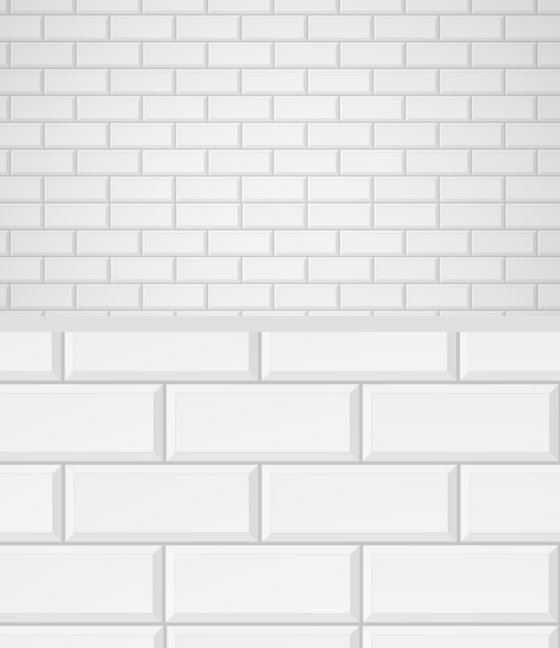
Top, the full canvas; bottom, a detail of the centre.
This texture is drawn by a Shadertoy shader. Its source:

```glsl
// White bevelled wall tiles in running bond, with one course that breaks the
// alternation. Each tile is a mitred box distance: grout, four lit bevels and
// a flat glazed face, under a soft light that fades towards the sides.

const vec2 TILE = vec2(0.2084, 0.0850);   // tile pitch, in canvas heights
const float TOP_JOINT = 0.0465;           // first joint below the top edge
const float EVEN_JOINT = 0.0324;          // first upright joint, even courses
const float ODD_JOINT = 0.1390;           // first upright joint, odd courses
const float SLIP_COURSE = 8.0;            // course that repeats the one above
const float GROUT_HALF = 0.0019;
const float BEVEL = 0.0095;
const float JOINT_JITTER = 0.0024;
const float TONE_JITTER = 0.012;

const vec3 FACE_COLOR = vec3(0.952);
const vec3 GROUT_COLOR = vec3(0.775);
const float LEFT_SHADE = 0.015;
const float RIGHT_SHADE = -0.085;
const float TOP_SHADE = 0.005;
const float BOTTOM_SHADE = -0.050;
const float RIDGE_SHADE = -0.022;

float hash(vec2 p) {
    return fract(sin(dot(p, vec2(127.1, 311.7))) * 43758.5453);
}

// Position of an upright joint, with a small laying error
float jointX(float index, float course, float start) {
    float error = hash(vec2(index, course)) - 0.5;
    return start + index * TILE.x + error * JOINT_JITTER;
}

// Brightness of the room light over the canvas
float roomLight(vec2 uv) {
    vec2 q = uv * 2.0 - 1.0;
    float side = q.x > 0.0 ? 0.085 : 0.070;
    return 1.0 - side * q.x * q.x - 0.022 * max(q.y, 0.0) - 0.012 * q.y * q.y;
}

void mainImage(out vec4 fragColor, in vec2 fragCoord) {
    vec2 uv = fragCoord / iResolution.xy;
    vec2 p = fragCoord / iResolution.y;
    float px = 1.0 / iResolution.y;

    // Course, counted downwards, and its sideways offset
    float down = (1.0 - p.y - TOP_JOINT) / TILE.y + 1.0;
    float course = floor(down);
    float parity = mod(course + step(SLIP_COURSE, course), 2.0);
    // Courses below the slip share the old rhythm again one step later
    parity = course > SLIP_COURSE ? mod(course, 2.0) : parity;
    if (course > SLIP_COURSE) parity = 1.0 - mod(course - SLIP_COURSE, 2.0);
    float start = mix(EVEN_JOINT, ODD_JOINT, parity);

    // Tile index from the nearest jittered joint
    float nearest = floor((p.x - start) / TILE.x + 0.5);
    float index = p.x < jointX(nearest, course, start) ? nearest - 1.0 : nearest;

    // Distances to the four sides, from the grout inwards
    float left = p.x - jointX(index, course, start) - GROUT_HALF;
    float right = jointX(index + 1.0, course, start) - p.x - GROUT_HALF;
    float top = fract(down) * TILE.y - GROUT_HALF;
    float bottom = (1.0 - fract(down)) * TILE.y - GROUT_HALF;
    float across = min(left, right);
    float upright = min(top, bottom);
    float edge = min(across, upright);

    // Bevel shade, blended along the mitres
    float sideShade = left < right ? LEFT_SHADE : RIGHT_SHADE;
    float levelShade = top < bottom ? TOP_SHADE : BOTTOM_SHADE;
    float mitre = smoothstep(-px, px, across - upright);
    float bevelShade = mix(sideShade, levelShade, mitre);

    // Flat face with a faint sheen and a tone of its own
    float sheen = 0.012 * (0.5 - top / TILE.y) - 0.008 * (left / TILE.x - 0.5);
    float tone = (hash(vec2(index, course) + 17.0) - 0.5) * TONE_JITTER;
    float onFace = smoothstep(-px, px, edge - BEVEL);
    float ridge = 1.0 - smoothstep(0.0, 0.0012 + px, abs(edge - BEVEL));
    float shade = mix(bevelShade, -sheen, onFace) + RIDGE_SHADE * ridge + tone;

    // Tile over grout, then the room light
    float onTile = smoothstep(-px, px, edge);
    vec3 color = mix(GROUT_COLOR, FACE_COLOR + shade, onTile);
    fragColor = vec4(color * roomLight(uv), 1.0);
}
```
